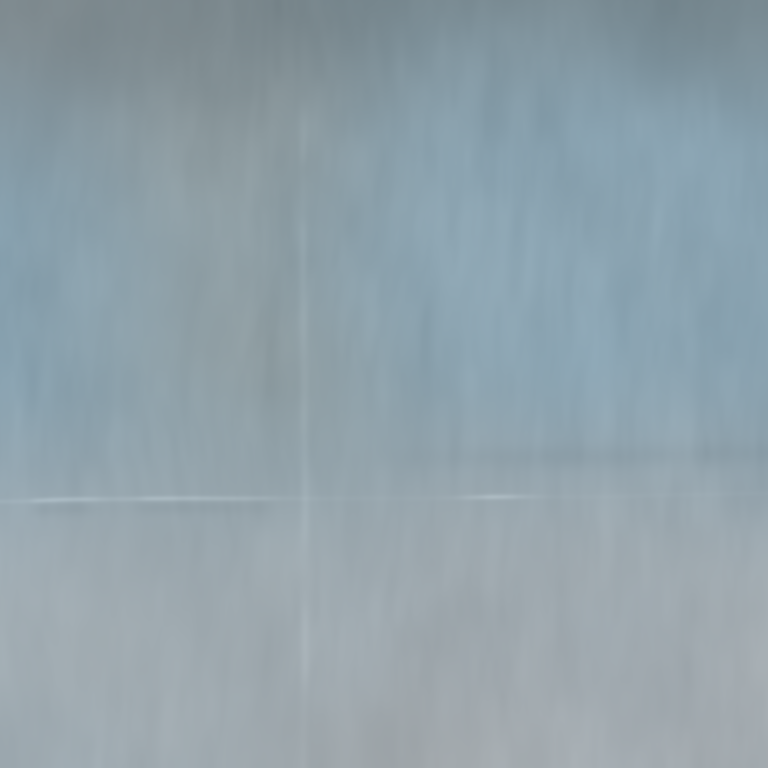
This texture is drawn by a three.js fragment shader. Its source:

```glsl
#define PALE_GREY vec3(0.622, 0.668, 0.694)
#define STEEL_BLUE vec3(0.545, 0.645, 0.700)
#define STAIN_GREY vec3(0.555, 0.608, 0.625)
#define TOP_SHADE vec3(0.455, 0.515, 0.540)
#define WARM_TINT vec3(0.018, 0.001, -0.006)
#define SEAM_Y 0.348
#define RIDGE_X 0.397
#define CLOUD_AMOUNT 0.045
#define STREAK_AMOUNT 0.040

varying vec2 vUv;

float hash(vec2 p) {
  vec3 q = fract(vec3(p.xyx) * 0.1031);
  q += dot(q, q.yzx + 33.33);
  return fract((q.x + q.y) * q.z);
}

float noise(vec2 p) {
  vec2 cell = floor(p);
  vec2 f = fract(p);
  f = f * f * f * (f * (f * 6.0 - 15.0) + 10.0);
  float low = mix(hash(cell), hash(cell + vec2(1.0, 0.0)), f.x);
  float high = mix(hash(cell + vec2(0.0, 1.0)), hash(cell + 1.0), f.x);
  return mix(low, high, f.y);
}

// Layered noise, centred on zero
float fbm(vec2 p) {
  float sum = 0.0;
  float weight = 0.5;
  for (int i = 0; i < 4; i++) {
    sum += weight * (noise(p) - 0.5);
    p = mat2(1.6, 0.5, -0.5, 1.6) * p + 17.3;
    weight *= 0.5;
  }
  return sum;
}

// Upright brush marks, leaning and wandering slightly
float streaks(vec2 p) {
  p.x += 0.04 * fbm(p * 4.0) - 0.03 * p.y;
  float broad = noise(p * vec2(26.0, 7.0)) - 0.5;
  float medium = noise(p * vec2(55.0, 14.0) + 31.0) - 0.5;
  float fine = noise(p * vec2(110.0, 24.0) + 67.0) - 0.5;
  return 0.45 * broad + 0.35 * medium + 0.2 * fine;
}

float bell(float distance, float width) {
  float t = distance / width;
  return exp(-t * t);
}

// Large soft fields of colour
vec3 wallColor(vec2 p) {
  vec2 q = p + 0.12 * vec2(fbm(p * 3.0), fbm(p * 3.0 + 40.0));
  float upper = smoothstep(0.22, 0.58, q.y);
  float stain = bell(q.x - 0.34 - 0.08 * (0.6 - q.y), 0.19);
  vec3 color = mix(PALE_GREY, STEEL_BLUE, upper);
  color = mix(color, STAIN_GREY, stain * mix(0.15, 0.9, upper));
  color += WARM_TINT * bell(q.y, 0.22) * smoothstep(0.0, 0.6, q.x);

  float leftCorner = 1.0 - smoothstep(0.0, 0.6, q.x);
  float shade = smoothstep(0.78 - 0.06 * leftCorner, 1.04, q.y);
  color = mix(color, TOP_SHADE, 0.85 * shade);
  color += WARM_TINT * shade * leftCorner;
  return color;
}

// Faint horizontal joint with broken highlights and a shadow above
float seam(vec2 p) {
  float y = p.y - SEAM_Y - 0.008 * p.x + 0.004 * (noise(vec2(p.x * 9.0, 3.0)) - 0.5);
  float worn = smoothstep(0.35, 0.8, noise(vec2(p.x * 13.0, 8.0)));
  float leftPart = 1.0 - smoothstep(0.18, 0.52, p.x);
  float rightPart = bell(p.x - 0.645, 0.04);
  float lit = (0.25 + 0.75 * worn) * leftPart + rightPart + 0.12;
  float shadow = bell(y - 0.052, 0.016) * smoothstep(0.42, 0.7, p.x);
  float underside = bell(y + 0.012, 0.009) * leftPart * worn;
  return 0.065 * lit * bell(y, 0.0035) - 0.022 * shadow - 0.022 * underside;
}

// Pale vertical ridge beside a darker band
float ridge(vec2 p) {
  float x = p.x - RIDGE_X + 0.006 * (noise(vec2(p.y * 6.0, 12.0)) - 0.5);
  float broken = smoothstep(0.25, 0.75, noise(vec2(p.y * 12.0, 21.0)));
  float extent = 1.0 - smoothstep(0.78, 0.92, p.y);
  float light = bell(x, 0.006) * (0.3 + 0.7 * broken);
  float dark = bell(x + 0.035, 0.028) * smoothstep(0.3, 0.5, p.y);
  return extent * (0.03 * light - 0.016 * dark);
}

void main() {
  vec2 p = vUv;
  vec3 color = wallColor(p);
  float clouds = fbm(p * vec2(7.0, 5.0) + 9.0);
  float mottling = fbm(p * vec2(24.0, 18.0) + 50.0);
  float patchy = 0.55 + 0.9 * noise(p * 5.0 + 80.0);
  float light = CLOUD_AMOUNT * (clouds + 0.35 * mottling);
  light += STREAK_AMOUNT * patchy * streaks(p);
  light += seam(p) + ridge(p);
  color += light;
  color += vec3(-0.012, 0.0, 0.010) * fbm(p * 6.0 + 120.0);
  gl_FragColor = vec4(color, 1.0);
}
```
